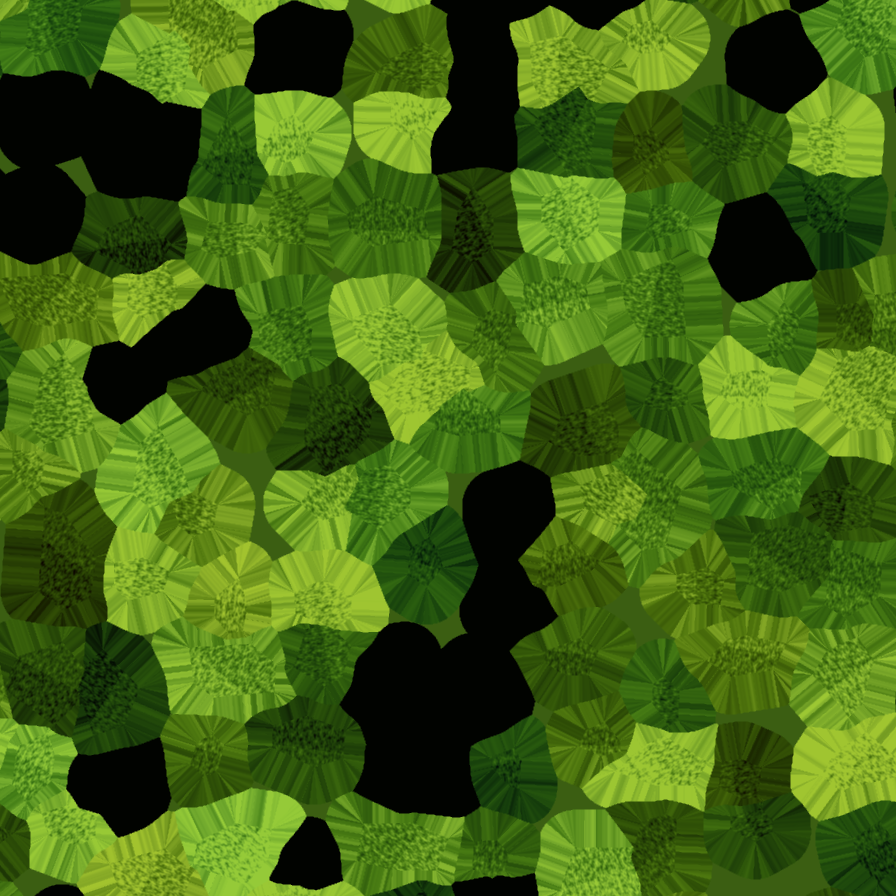
Reproduce this texture procedurally as a three.js fragment shader.

```glsl
#define CELLS 10.0          // patches across the canvas
#define SIDES 6             // corners of each patch
#define PADDING 0.42        // reach of the streaks, in cells
#define BLACK_SHARE 0.15
#define GRAIN_SIZE vec2(15.0, 25.0)
#define GRAIN_CONTRAST 2.3
#define STREAK_DENSITY 15.0
#define STREAK_CONTRAST 1.7
#define FAN_SPREAD 0.3      // how far streaks open around corners
#define EDGE_SOFTNESS 0.0005

varying vec2 vUv;

const vec3 BLACK = vec3(0.005, 0.012, 0.0);
const vec3 DARK = vec3(0.10, 0.22, 0.03);
const vec3 MOSS = vec3(0.18, 0.34, 0.04);
const vec3 LEAF = vec3(0.29, 0.48, 0.07);
const vec3 PALE = vec3(0.47, 0.65, 0.16);
const vec3 LIME = vec3(0.61, 0.78, 0.20);
const vec3 GROUND = vec3(0.23, 0.37, 0.07);

float hash(vec2 p, float salt) {
  vec3 v = fract(vec3(p.xyx + salt * 7.31) * vec3(0.1031, 0.1030, 0.0973));
  v += dot(v, v.yzx + 33.33);
  return fract((v.x + v.y) * v.z);
}

vec2 direction(float turn) {
  return vec2(cos(6.2832 * turn), sin(6.2832 * turn));
}

float cornerSlope(vec2 corner, vec2 offset) {
  return dot(direction(hash(corner, 3.0)), offset);
}

float gradientNoise(vec2 p) {
  vec2 i = floor(p), f = fract(p);
  vec2 u = f * f * f * (f * (f * 6.0 - 15.0) + 10.0);
  vec2 x = vec2(1.0, 0.0), y = vec2(0.0, 1.0);
  return mix(
    mix(cornerSlope(i, f), cornerSlope(i + x, f - x), u.x),
    mix(cornerSlope(i + y, f - y), cornerSlope(i + 1.0, f - 1.0), u.x), u.y);
}

vec2 patchCorner(vec2 id, int index) {
  float k = mod(float(index), float(SIDES));
  float turn = (k + 0.7 * hash(id, 20.0 + k)) / float(SIDES);
  float radius = mix(0.22, 0.52, hash(id, 4.0)) * mix(0.7, 1.1, hash(id, 30.0 + k));
  float stretch = mix(0.75, 1.3, hash(id, 5.0));
  return direction(turn) * radius * vec2(stretch, 1.0 / stretch);
}

// Signed distance to a patch, and the nearest point of its outline
float patchDistance(vec2 p, vec2 id, out vec2 nearest) {
  float best = 1e5, side = 1.0;
  vec2 a = patchCorner(id, 0);
  nearest = a;
  for (int i = 1; i <= SIDES; i++) {
    vec2 b = patchCorner(id, i);
    vec2 edge = b - a, w = p - a;
    vec2 q = a + edge * clamp(dot(w, edge) / dot(edge, edge), 0.0, 1.0);
    float d = distance(p, q);
    if (d < best) { best = d; nearest = q; }
    bvec3 crossing = bvec3(p.y >= a.y, p.y < b.y, edge.x * w.y > edge.y * w.x);
    if (all(crossing) || all(not(crossing))) side = -side;
    a = b;
  }
  return side * best;
}

vec3 foliageRamp(float tone) {
  vec3 c = mix(BLACK, DARK, clamp(tone + 1.0, 0.0, 1.0));
  c = mix(c, MOSS, clamp(tone, 0.0, 1.0));
  c = mix(c, LEAF, clamp(tone - 1.0, 0.0, 1.0));
  c = mix(c, PALE, clamp(tone - 2.0, 0.0, 1.0));
  return mix(c, LIME, clamp(tone - 3.0, 0.0, 1.0));
}

// Grainy leaves inside a patch, streaks drawn out from its outline
vec3 patchColor(vec2 p, vec2 nearest, float d, vec2 id) {
  if (hash(id, 6.0) < BLACK_SHARE) return BLACK;
  float tone = 3.9 * pow(hash(id, 7.0), 1.25);
  float contrast = mix(0.55, 1.0, tone / 3.9);
  vec2 source = d < 0.0 ? p : nearest;
  vec2 axis = direction(hash(id, 8.0));
  tone += 0.25 * sign(dot(source, axis) - 0.05);
  if (d < 0.0) {
    vec2 g = vec2(dot(p, axis), dot(p, vec2(-axis.y, axis.x))) * GRAIN_SIZE + id * 37.0;
    float grain = gradientNoise(g) + 0.7 * gradientNoise(g * 2.1 + 9.0);
    tone += GRAIN_CONTRAST * contrast * grain - 0.1;
  } else {
    vec2 s = nearest + FAN_SPREAD * (p - nearest) / max(d, 1e-4);
    float streak = hash(floor(s * STREAK_DENSITY) + id * 53.0, 9.0) - 0.5;
    streak += 0.5 * gradientNoise(s * STREAK_DENSITY * 1.7 + id * 11.0);
    tone += STREAK_CONTRAST * contrast * streak + 0.05;
  }
  vec3 tint = (hash(id, 10.0) - 0.5) * vec3(0.06, -0.03, -0.04);
  return max(foliageRamp(tone) + tint, 0.0);
}

// The closest patch wins; overlapping patches are stacked at random
vec3 foliage(vec2 uv) {
  vec2 p = uv * CELLS, home = floor(p);
  float bestKey = PADDING, bestD = 0.0;
  vec2 bestP = vec2(0.0), bestNearest = vec2(0.0), bestId = vec2(-99.0);
  for (int y = -1; y <= 1; y++) {
    for (int x = -1; x <= 1; x++) {
      vec2 id = home + vec2(x, y) + 40.0;
      vec2 jitter = vec2(hash(id, 1.0), hash(id, 2.0));
      vec2 local = p - (id - 40.0) - 0.5 - 0.64 * (jitter - 0.5);
      if (length(local) > 1.15) continue;
      vec2 nearest;
      float d = patchDistance(local, id, nearest);
      float key = d < 0.0 ? -hash(id, 11.0) : d;
      if (key < bestKey) {
        bestKey = key; bestD = d;
        bestP = local; bestNearest = nearest; bestId = id;
      }
    }
  }
  return bestId.x < 0.0 ? GROUND : patchColor(bestP, bestNearest, bestD, bestId);
}

void main() {
  vec2 e = vec2(EDGE_SOFTNESS, -EDGE_SOFTNESS);
  vec3 color = foliage(vUv + e.xx) + foliage(vUv + e.xy) + foliage(vUv + e.yx) + foliage(vUv + e.yy);
  gl_FragColor = vec4(color * 0.25, 1.0);
}
```
